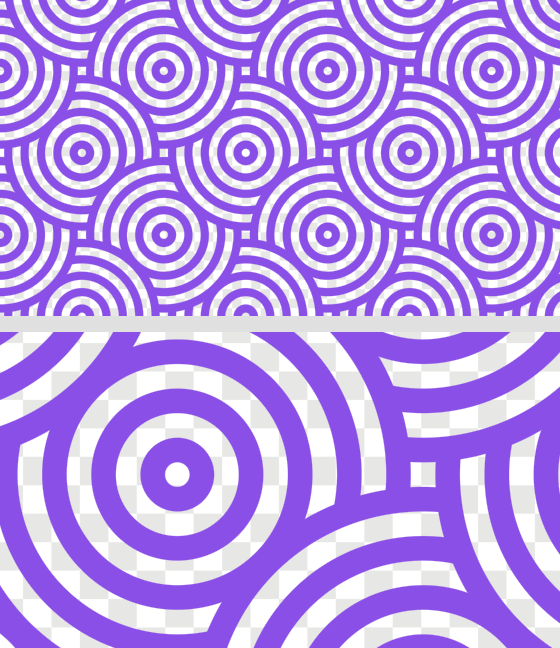
Top: the whole. Bottom: its middle third, enlarged.
A Shadertoy shader for this pattern:

```glsl
// Interwoven discs of concentric violet rings over a pale checkerboard.

#define SPACING 0.5185                    // distance between discs of one set
#define ORIGIN vec2(0.0, 0.7755)          // centre of one disc of the first set
#define RINGS 4.75                        // disc radius in ring periods
#define PERIOD (SPACING / 10.0)           // one ring plus one gap
#define CHECK 0.0300                      // side of a checker square
#define VIOLET vec3(0.54, 0.31, 0.90)
#define PALE vec3(1.0)
#define GREY vec3(0.905, 0.905, 0.90)
#define SOFTNESS 1.2                      // edge width in output pixels

// Coverage of the inside (negative side) of a signed distance
float cover(float d, float aa) {
    return clamp(0.5 - d / aa, 0.0, 1.0);
}

// Two-tone checkerboard starting at the upper left corner
vec3 checkerboard(vec2 p, float aa) {
    vec2 q = vec2(p.x, 1.0 - p.y) / (2.0 * CHECK);
    vec2 edge = (0.25 - abs(fract(q) - 0.5)) * 2.0 * CHECK;
    vec2 s = clamp(edge / aa, -0.5, 0.5);
    return mix(PALE, GREY, 0.5 - 2.0 * s.x * s.y);
}

// Centre of the nearest disc in a square lattice
vec2 nearestCentre(vec2 p, vec2 origin) {
    return origin + SPACING * floor((p - origin) / SPACING + 0.5);
}

// Lays one ringed disc, with the ground showing in its gaps, over a colour
vec3 layDisc(vec3 below, vec3 ground, float r, float aa) {
    float turn = min(r / PERIOD, RINGS - 0.25);
    float ring = cover((abs(fract(turn) - 0.5) - 0.25) * PERIOD, aa);
    float disc = cover(r - RINGS * PERIOD, aa);
    return mix(below, mix(ground, VIOLET, ring), disc);
}

void mainImage(out vec4 fragColor, in vec2 fragCoord) {
    vec2 p = fragCoord / iResolution.y;
    float aa = SOFTNESS / iResolution.y;

    // Two lattices, the second shifted by half a step both ways
    vec2 a = nearestCentre(p, ORIGIN);
    vec2 b = nearestCentre(p, ORIGIN + 0.5 * SPACING);

    // Weave: the first set wins along the falling diagonal
    vec2 d = b - a;
    bool firstOnTop = d.x * d.y < 0.0;
    vec2 upper = firstOnTop ? a : b;
    vec2 lower = firstOnTop ? b : a;

    vec3 ground = checkerboard(p, aa);
    vec3 col = layDisc(ground, ground, length(p - lower), aa);
    col = layDisc(col, ground, length(p - upper), aa);
    fragColor = vec4(col, 1.0);
}
```
